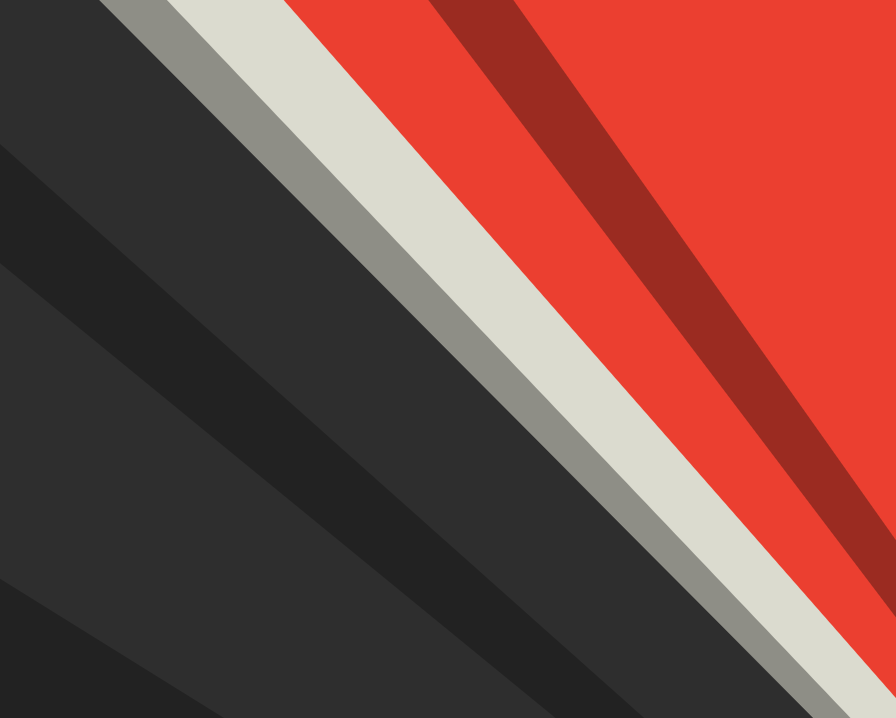
This background is drawn by a Shadertoy shader. Its source:

```glsl
// Coverage of the area to the upper right of the line from top point a to bottom point b
float rightOf(vec2 uv, vec2 a, vec2 b) {
    vec2 along = (b - a) * iResolution.xy;
    vec2 offset = (uv - a) * iResolution.xy;
    float dist = (along.x * offset.y - along.y * offset.x) / length(along);
    return clamp(dist + 0.5, 0.0, 1.0);
}

void mainImage(out vec4 fragColor, in vec2 fragCoord) {
    vec2 uv = fragCoord / iResolution.xy;

    vec3 charcoal = vec3(0.181);
    vec3 shadow = vec3(0.133);
    vec3 red = vec3(0.922, 0.247, 0.188);

    // Dark corner and the dark band above it
    vec3 color = mix(shadow, charcoal, rightOf(uv, vec2(0.0, 0.194), vec2(0.25, 0.0)));
    color = mix(color, shadow, rightOf(uv, vec2(0.0, 0.6335), vec2(0.62, 0.0)));
    color = mix(color, charcoal, rightOf(uv, vec2(0.0, 0.7995), vec2(0.719, 0.0)));

    // Grey and cream diagonal stripes
    color = mix(color, vec3(0.557, 0.557, 0.525), rightOf(uv, vec2(0.1107, 1.0), vec2(0.9076, 0.0)));
    color = mix(color, vec3(0.859, 0.859, 0.812), rightOf(uv, vec2(0.1862, 1.0), vec2(0.9492, 0.0)));

    // Red field crossed by a deep red band
    color = mix(color, red, rightOf(uv, vec2(0.3166, 1.0), vec2(1.0, 0.0277)));
    color = mix(color, vec3(0.608, 0.169, 0.129), rightOf(uv, vec2(0.478, 1.0), vec2(1.0, 0.14)));
    color = mix(color, red, rightOf(uv, vec2(0.573, 1.0), vec2(1.0, 0.2476)));

    fragColor = vec4(color, 1.0);
}
```
